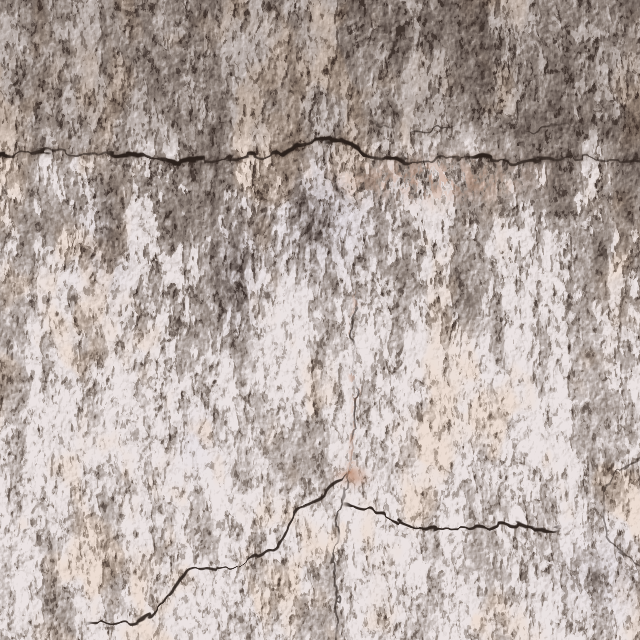
This texture is drawn by a Shadertoy shader. Its source:

```glsl
const vec3 UMBER = vec3(0.26, 0.21, 0.19);
const vec3 PLASTER = vec3(0.58, 0.53, 0.50);
const vec3 LIMEWASH = vec3(0.92, 0.89, 0.89);
const vec3 CRACK_DARK = vec3(0.17, 0.13, 0.11);
const vec3 RUST = vec3(0.70, 0.48, 0.36);

vec3 hash3(vec2 p) {
    vec3 q = fract(vec3(p.xyx) * vec3(0.1031, 0.1030, 0.0973));
    q += dot(q, q.yxz + 33.33);
    return fract((q.xxy + q.yzz) * q.zyx);
}

// Cellular noise: random cell values blended by distance to jittered centres
float cellNoise(vec2 p) {
    vec2 cell = floor(p), f = p - cell;
    float total = 0.0, weights = 0.0;
    for (int j = -1; j <= 1; j++)
    for (int i = -1; i <= 1; i++) {
        vec2 g = vec2(i, j);
        vec3 h = hash3(cell + g + 100.0);
        float w = pow(1.0 - smoothstep(0.0, 1.42, length(g + h.xy - f)), 4.0) + 1e-5;
        total += h.z * w;
        weights += w;
    }
    return total / weights;
}

float layered(vec2 p, int octaves) {
    float sum = 0.0, amp = 1.0, norm = 0.0;
    for (int i = 0; i < octaves; i++) {
        sum += amp * cellNoise(p);
        norm += amp;
        amp *= 0.62;
        p = p * 2.03 + vec2(17.3, 9.1);
    }
    return sum / norm;
}

float bump(float x, float centre, float width) {
    float d = (x - centre) / width;
    return exp(-d * d);
}

float blob(vec2 p, vec2 centre, vec2 size) {
    return bump(p.x, centre.x, size.x) * bump(p.y, centre.y, size.y);
}

float span(float x, float start, float end) {
    return smoothstep(start - 0.01, start + 0.01, x) * (1.0 - smoothstep(end - 0.01, end + 0.01, x));
}

float wobble(float t) {
    return 0.5 * sin(t * 37.0) + 0.3 * sin(t * 83.0 + 1.0) + 0.2 * sin(t * 191.0 + 2.0);
}

// Crack courses
float ledgeCourse(float x) {
    return 0.751 + 0.033 * bump(x, 0.5, 0.06) + 0.013 * bump(x, 0.1, 0.09) + 0.005 * wobble(x);
}

float risingCourse(float x) {
    return 0.03 + 0.085 * smoothstep(0.22, 0.31, x) + 0.025 * smoothstep(0.36, 0.43, x)
        + 0.06 * smoothstep(0.425, 0.47, x) + 0.06 * smoothstep(0.45, 0.56, x) + 0.004 * wobble(x + 0.3);
}

float fallingCourse(float x) {
    return 0.172 + 0.038 * (1.0 - smoothstep(0.54, 0.68, x)) + 0.014 * bump(x, 0.79, 0.025) + 0.004 * wobble(x + 0.7);
}

float courseDistance(float y, float before, float after, float gap) {
    float slope = (after - before) / gap;
    return (y - 0.5 * (before + after)) / sqrt(1.0 + slope * slope);
}

float crackMask(float dist, float halfWidth) {
    return 1.0 - smoothstep(halfWidth * 0.4, halfWidth + 0.0013, abs(dist));
}

float flakeField(vec2 p) {
    return 0.6 * layered(p * vec2(27.0, 8.0), 4) + 0.4 * layered(p * vec2(95.0, 45.0) + 40.0, 3);
}

vec3 wallColour(float tone) {
    vec3 lower = mix(UMBER, PLASTER, clamp(tone * 2.0, 0.0, 1.0));
    return mix(lower, LIMEWASH, clamp(tone * 2.0 - 1.0, 0.0, 1.0));
}

void mainImage(out vec4 fragColor, in vec2 fragCoord) {
    vec2 uv = fragCoord / iResolution.xy;
    float cloud = layered(uv * vec2(6.0, 4.0) + 3.0, 4);
    float hue = layered(uv * vec2(11.0, 7.0) + 60.0, 3);
    vec2 p = uv + 0.025 * vec2(cloud - 0.5, hue - 0.5);
    float fleck = layered(p * vec2(130.0, 75.0) + 20.0, 3);
    float grain = cellNoise(uv * vec2(240.0, 190.0));
    float grainLit = cellNoise((uv + vec2(-0.002, 0.002)) * vec2(240.0, 190.0));

    // Weathering: dark top band, grey middle, pale foot, soot stains
    float top = smoothstep(0.74, 0.79, uv.y);
    float foot = 1.0 - smoothstep(0.2, 0.72, uv.y);
    float soot = blob(p, vec2(0.51, 0.66), vec2(0.07, 0.09)) + 0.8 * blob(p, vec2(0.37, 0.57), vec2(0.04, 0.09))
        + 0.6 * blob(p, vec2(0.16, 0.6), vec2(0.04, 0.08)) + 0.6 * blob(p, vec2(0.95, 0.1), vec2(0.08, 0.06))
        + 0.5 * blob(p, vec2(0.31, 0.31), vec2(0.03, 0.05));
    float tone = mix(mix(0.64, 0.84, foot), 0.47, top);
    tone += 0.7 * (cloud - 0.5) + 0.5 * (fleck - 0.5) + 0.14 * (grain - 0.5) + 0.18 * (grain - grainLit);
    float scratches = sin(dot(uv, vec2(230.0, 330.0)) + 7.0 * fleck);
    tone += 0.05 * scratches * blob(uv, vec2(0.28, 0.43), vec2(0.08, 0.12));

    // Peeling limewash with shadowed lower right edges
    float threshold = mix(mix(0.53, 0.48, foot), 0.55, top) + 0.08 * soot - 0.3 * (cloud - 0.5);
    float field = flakeField(p);
    float flake = smoothstep(0.0, 0.04, field - threshold);
    float caster = smoothstep(0.0, 0.04, flakeField(p + vec2(-0.003, 0.004)) - threshold);
    float flakeTone = mix(0.98, 0.72, top) + 0.3 * (fleck - 0.5) + 0.14 * (grain - grainLit);
    tone = mix(tone + 0.9 * (field - 0.5), flakeTone, 0.8 * flake);
    tone -= 0.22 * max(caster - flake, 0.0);
    tone -= soot * (0.12 + 0.35 * smoothstep(0.48, 0.62, 1.0 - field));
    tone -= 0.22 * smoothstep(0.64, 0.74, 1.0 - fleck);

    // Signed crack distances, roughened by broken plaster
    float e = 0.002;
    vec2 broken = uv + 0.009 * (vec2(cellNoise(uv * 85.0), cellNoise(uv * 85.0 + 31.0)) - 0.5);
    float ledge = courseDistance(broken.y, ledgeCourse(uv.x - e), ledgeCourse(uv.x + e), 2.0 * e);
    float rising = courseDistance(broken.y, risingCourse(uv.x - e), risingCourse(uv.x + e), 2.0 * e);
    float falling = courseDistance(broken.y, fallingCourse(uv.x - e), fallingCourse(uv.x + e), 2.0 * e);
    float seam = broken.x - 0.525 - 0.028 * smoothstep(0.18, 0.3, uv.y) - 0.005 * wobble(uv.y);
    float arc = length(broken - vec2(1.03, 0.2)) - 0.09 - 0.003 * wobble(uv.y);
    tone += 0.10 * bump(ledge, 0.025, 0.015) - 0.18 * bump(ledge, 0.0, 0.007);

    // Mineral tints
    vec3 colour = wallColour(tone);
    colour *= mix(vec3(1.0), vec3(1.01, 0.975, 0.93), smoothstep(0.52, 0.75, hue));
    colour *= mix(vec3(1.0), vec3(0.98, 0.99, 1.02), clamp(soot, 0.0, 1.0));
    float rust = 0.4 * blob(p, vec2(0.68, 0.72), vec2(0.12, 0.03)) * smoothstep(0.4, 0.6, fleck)
        + 0.6 * blob(broken, vec2(0.55, 0.255), vec2(0.02, 0.012))
        + 0.4 * bump(seam, 0.0, 0.005) * span(uv.y, 0.25, 0.55) * smoothstep(0.4, 0.6, hue + fleck - 0.5);
    colour = mix(colour, RUST, clamp(rust, 0.0, 0.8));

    // Open cracks and hairlines
    float gape = smoothstep(0.25, 0.7, cellNoise(uv * 28.0));
    float crack = crackMask(ledge, 0.0012 + 0.0028 * gape) * (0.6 + 0.4 * gape);
    crack = max(crack, 0.9 * crackMask(rising, 0.001 + 0.0014 * gape) * span(uv.x, 0.14, 0.54));
    crack = max(crack, 0.95 * crackMask(falling, 0.001 + 0.0018 * gape) * span(uv.x, 0.54, 0.87));
    crack = max(crack, 0.5 * crackMask(seam, 0.0012) * (1.0 - smoothstep(0.5, 0.56, uv.y)) * (0.3 + gape));
    crack = max(crack, 0.5 * crackMask(arc, 0.0012) * (0.4 + 0.6 * gape));
    crack = max(crack, 0.6 * crackMask(ledge - 0.05 - 0.006 * wobble(uv.x + 0.5), 0.001) * span(uv.x, 0.58, 0.95) * gape);
    colour = mix(colour, CRACK_DARK, clamp(crack, 0.0, 1.0));
    fragColor = vec4(clamp(colour, 0.0, 1.0), 1.0);
}
```
